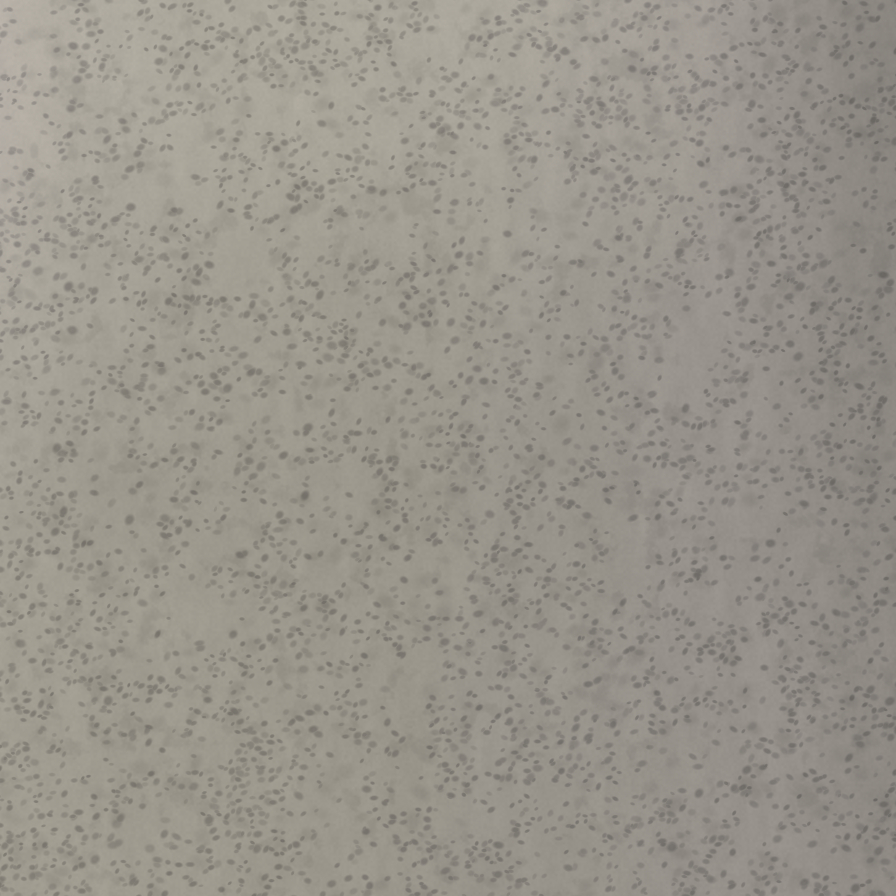
Write a Shadertoy shader that draws this texture.

```glsl
// Warm grey speckled stone with soft clustered flecks under uneven light

float hash(vec2 p) {
    vec3 q = fract(vec3(p.xyx) * 0.1031);
    q += dot(q, q.yzx + 33.33);
    return fract((q.x + q.y) * q.z);
}

float noise(vec2 p) {
    vec2 i = floor(p), f = fract(p);
    f = f * f * (3.0 - 2.0 * f);
    return mix(mix(hash(i), hash(i + vec2(1, 0)), f.x),
               mix(hash(i + vec2(0, 1)), hash(i + vec2(1, 1)), f.x), f.y);
}

float fbm(vec2 p) {
    float sum = 0.0, amp = 0.5;
    for (int i = 0; i < 4; i++) {
        sum += amp * noise(p);
        p = p * 2.03 + 17.7;
        amp *= 0.5;
    }
    return sum / 0.9375;
}

// Scattered oval flecks, gathered where the density noise is high
float flecks(vec2 uv, float cells, float radius, float share, float softness, float seed) {
    vec2 p = uv * cells, home = floor(p);
    float cover = 0.0;
    for (int y = -1; y <= 1; y++)
    for (int x = -1; x <= 1; x++) {
        vec2 cell = home + vec2(x, y), id = cell + seed;
        float density = smoothstep(0.3, 0.7, fbm(cell / cells * 26.0 + seed));
        if (hash(id + 3.1) > share * density) continue;
        vec2 d = p - cell - vec2(hash(id + 11.3), hash(id + 27.9));
        float angle = 0.3 + 1.8 * (hash(id + 41.7) - 0.5);
        d = mat2(cos(angle), -sin(angle), sin(angle), cos(angle)) * d;
        d.y *= 1.2 + 0.6 * hash(id + 53.3);
        float size = radius * cells * mix(0.65, 1.3, hash(id + 67.1));
        float blob = 1.0 - smoothstep(1.0 - softness, 1.0 + softness, length(d) / size);
        cover = max(cover, blob * mix(0.4, 1.0, hash(id + 79.5)));
    }
    return cover;
}

void mainImage(out vec4 fragColor, in vec2 fragCoord) {
    vec2 uv = fragCoord / iResolution.xy;

    // Broad light: bright upper left, dim right side and top corner
    float light = mix(mix(0.632, 0.575, uv.x), mix(0.69, 0.605, uv.x), smoothstep(0.4, 1.0, uv.y));
    light += 0.03 * exp(-dot(uv - vec2(0.6, 1.0), uv - vec2(0.6, 1.0)) * 14.0);
    light += 0.025 * exp(-uv.x * 14.0) * smoothstep(0.2, 0.7, uv.y);
    light -= 0.05 * smoothstep(0.7, 1.0, uv.x) * smoothstep(0.4, 1.0, uv.y);
    light -= 0.02 * smoothstep(0.85, 1.0, uv.x);

    // Cloudy mottling, faint upright streaks and fine grain
    light += 0.022 * (fbm(uv * vec2(9.0, 7.0)) - 0.5);
    light += 0.034 * (fbm(uv * vec2(75.0, 32.0) + 5.0) - 0.5);
    light += 0.012 * (noise(uv * vec2(60.0, 9.0) + 31.0) - 0.5);
    light += 0.018 * (noise(uv * 340.0) - 0.5);

    // Blurred stains below, small dark flecks above
    float stain = flecks(uv, 48.0, 0.0085, 0.42, 0.7, 7.0);
    stain = max(stain, 0.7 * smoothstep(0.58, 0.78, fbm(uv * 48.0 + 90.0)));
    float speck = flecks(uv, 125.0, 0.0036, 0.5, 0.5, 130.0);
    speck = max(speck, flecks(uv, 85.0, 0.0044, 0.32, 0.5, 310.0));
    light *= (1.0 - 0.075 * stain) * (1.0 - 0.21 * speck);

    // Olive tint at the left, cooler towards the right and inside flecks
    float cool = 0.8 * smoothstep(0.25, 0.9, uv.x + 0.2 * (fbm(uv * 5.0 + 60.0) - 0.5));
    cool += 0.7 * exp(-uv.x * 8.0) * smoothstep(0.3, 0.9, uv.y) + 0.3 * speck;
    vec3 tint = mix(vec3(1.0, 0.973, 0.9), vec3(1.0, 0.965, 0.93), clamp(cool, 0.0, 1.0));
    fragColor = vec4(light * tint, 1.0);
}
```
